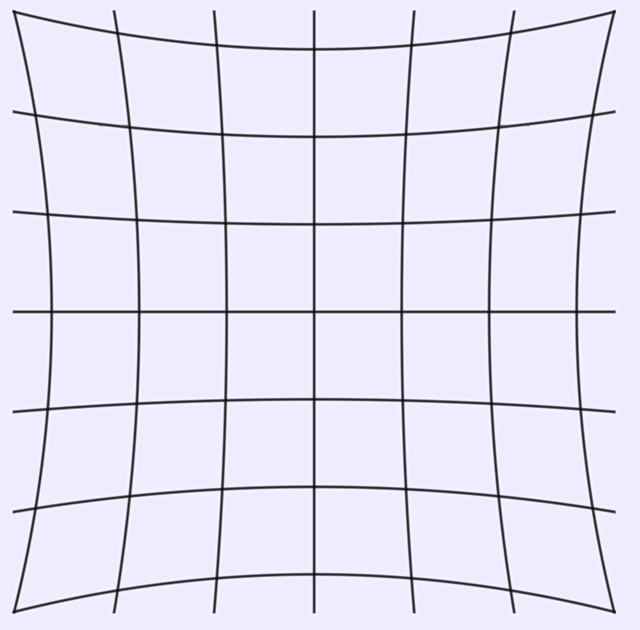
Reproduce this pattern procedurally as a WebGL 1 fragment shader.

```glsl
precision highp float;
// Pincushion grid: seven lines each way, bowed inward by a parabola.
// Each line is the nearest integer multiple of a spacing that grows with
// the square of the cross coordinate; its distance is slope corrected.

#define CENTER vec2(0.4909, 0.4971)
#define HALF_SIZE 0.46875
#define LINE_LIMIT 3.0
#define BOW 0.041667
#define LINE_RADIUS 0.0042
#define FEATHER 0.0037
#define INK_ALPHA 0.87
#define HALO_ALPHA 0.6
#define PAPER vec3(0.93, 0.93, 1.0)
#define HALO vec3(0.985, 0.985, 1.0)
#define INK vec3(0.03)

uniform vec2 u_resolution;

// Distance to the bowed family of lines spaced along q.x, running along q.y
float bowedLines(vec2 q) {
  float spacing = BOW * (7.0 + q.y * q.y);
  float index = clamp(floor(q.x / spacing + 0.5), -LINE_LIMIT, LINE_LIMIT);
  float slope = 2.0 * BOW * index * q.y;
  float side = abs(q.x - index * spacing) / sqrt(1.0 + slope * slope);
  return max(side, abs(q.y) - 1.0);
}

float segment(vec2 q, vec2 a, vec2 b) {
  vec2 along = b - a;
  float t = clamp(dot(q - a, along) / dot(along, along), 0.0, 1.0);
  return length(q - a - along * t);
}

float coverage(float d, float radius, float feather) {
  return 1.0 - smoothstep(radius - feather, radius + feather, d);
}

void main() {
  vec2 p = (gl_FragCoord.xy / u_resolution.x - CENTER) / HALF_SIZE;
  float pixel = 1.0 / (u_resolution.x * HALF_SIZE);
  float feather = max(FEATHER, 0.8 * pixel);

  float vertical = bowedLines(p);
  float horizontal = bowedLines(p.yx);

  // Mirrored slivers thickening the second line from the top
  float sliver = segment(vec2(abs(p.x), p.y), vec2(0.62, 0.621), vec2(0.715, 0.621));

  // Pale fringe beside the strokes
  float nearest = min(vertical, horizontal);
  float fringe = coverage(abs(nearest - 0.0108), 0.002, feather);
  vec3 color = mix(PAPER, HALO, HALO_ALPHA * fringe);

  // Translucent strokes darken where they cross
  float inkV = INK_ALPHA * coverage(vertical, LINE_RADIUS, feather);
  float inkH = INK_ALPHA * coverage(horizontal, LINE_RADIUS, feather);
  float inkS = 0.6 * coverage(sliver, 0.002, feather);
  inkH = max(inkH, inkS);
  color = mix(color, INK, 1.0 - (1.0 - inkV) * (1.0 - inkH));

  gl_FragColor = vec4(color, 1.0);
}
```
